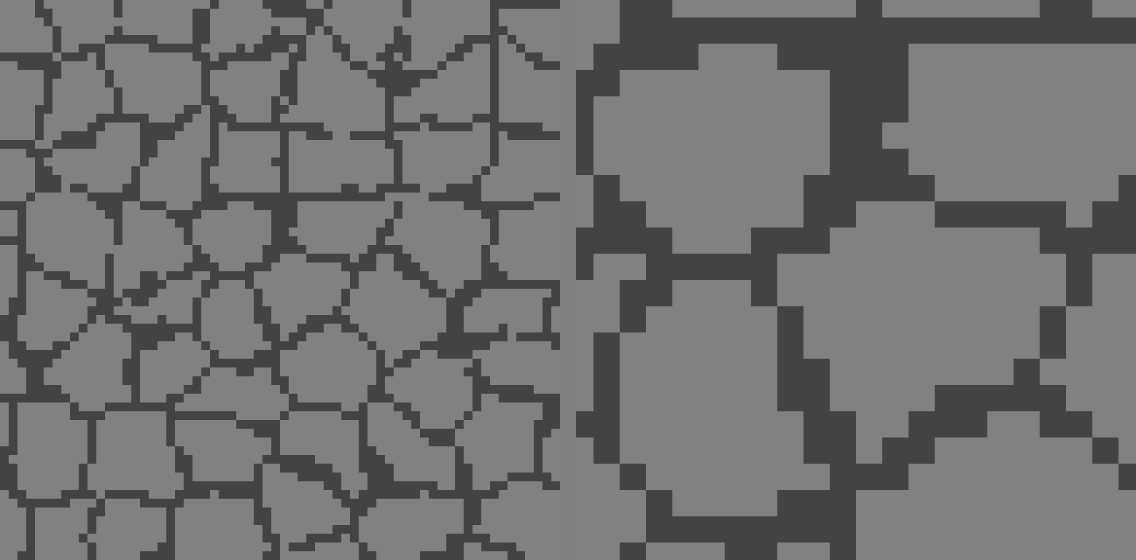
Left, the full canvas; right, a detail of the centre.
Reproduce this texture procedurally as a WebGL 2 fragment shader.

```glsl
#version 300 es
precision highp float;
// Chunky pixel-art stone paving: flat grey stones with dark, uneven joints.
// A jittered Voronoi pattern, bent by gradient noise, is sampled once per
// coarse texel; joint width swells slowly and wide joints hold rare chips.

uniform vec2 u_resolution;
out vec4 fragColor;

const float TEXELS = 64.0;                  // coarse texels across the canvas
const vec2 STONE_SIZE = vec2(10.4, 8.2);    // mean stone size in texels
const vec3 STONE_COLOR = vec3(0.505);
const vec3 JOINT_COLOR = vec3(0.265, 0.262, 0.262);

vec2 hash2(vec2 p) {
    vec3 q = fract(vec3(p.xyx) * vec3(0.1031, 0.1030, 0.0973));
    q += dot(q, q.yzx + 33.33);
    return fract((q.xx + q.yz) * q.zy);
}

float cornerSlope(vec2 corner, vec2 offset) {
    float angle = 6.28318 * hash2(corner + 71.0).x;
    return dot(vec2(cos(angle), sin(angle)), offset);
}

float gradientNoise(vec2 p) {
    vec2 i = floor(p);
    vec2 f = p - i;
    vec2 u = f * f * f * (f * (f * 6.0 - 15.0) + 10.0);
    vec2 right = vec2(1.0, 0.0);
    float low = mix(cornerSlope(i, f), cornerSlope(i + right, f - right), u.x);
    float high = mix(cornerSlope(i + right.yx, f - right.yx),
                     cornerSlope(i + 1.0, f - 1.0), u.x);
    return mix(low, high, u.y);
}

// Stone centre in texels: a jittered grid whose rows slide sideways.
vec2 stoneCentre(vec2 cell, float jitter) {
    float slide = 0.5 * hash2(vec2(cell.y, 19.0)).x;
    vec2 scatter = jitter * (hash2(cell + 5.0) - 0.5);
    return (cell + 0.5 + scatter + vec2(slide, 0.0)) * STONE_SIZE;
}

// Distance in texels from p to the nearest border between two stones.
float borderDistance(vec2 p, float jitter) {
    vec2 home = floor(p / STONE_SIZE);
    vec2 nearest = vec2(0.0);
    float best = 1e5;
    for (int y = -2; y <= 2; y++) {
        for (int x = -2; x <= 2; x++) {
            vec2 toCentre = stoneCentre(home + vec2(x, y), jitter) - p;
            float d = dot(toCentre, toCentre);
            if (d < best) {
                best = d;
                nearest = toCentre;
            }
        }
    }
    float border = 1e5;
    for (int y = -2; y <= 2; y++) {
        for (int x = -2; x <= 2; x++) {
            vec2 toCentre = stoneCentre(home + vec2(x, y), jitter) - p;
            vec2 across = toCentre - nearest;
            if (dot(across, across) > 0.01) {
                border = min(border, dot(0.5 * (toCentre + nearest), normalize(across)));
            }
        }
    }
    return border;
}

// 1 on stone, 0 in a joint, for one coarse texel.
float stoneMask(vec2 texel) {
    vec2 p = texel + 0.5;
    vec2 bend = vec2(gradientNoise(p / 4.3), gradientNoise(p / 4.3 + 40.0));
    float swell = smoothstep(0.0, 0.6, gradientNoise(p / 7.0 + 90.0));
    float halfWidth = 0.55 + 0.95 * swell;
    float onStone = step(halfWidth, borderDistance(p + 1.5 * bend, 0.72));
    float chip = step(0.95, hash2(texel + 300.0).y) * step(1.0, halfWidth);
    return max(onStone, chip);
}

void main() {
    float canvasSize = min(u_resolution.x, u_resolution.y);
    vec2 p = gl_FragCoord.xy / canvasSize * TEXELS - 0.5;
    vec2 texel = floor(p);

    // Blend neighbouring texels over one screen pixel only.
    vec2 blend = clamp((p - texel - 0.5) * canvasSize / TEXELS + 0.5, 0.0, 1.0);
    float lower = mix(stoneMask(texel), stoneMask(texel + vec2(1.0, 0.0)), blend.x);
    float upper = mix(stoneMask(texel + vec2(0.0, 1.0)), stoneMask(texel + 1.0), blend.x);
    float stone = mix(lower, upper, blend.y);

    fragColor = vec4(mix(JOINT_COLOR, STONE_COLOR, stone), 1.0);
}
```
